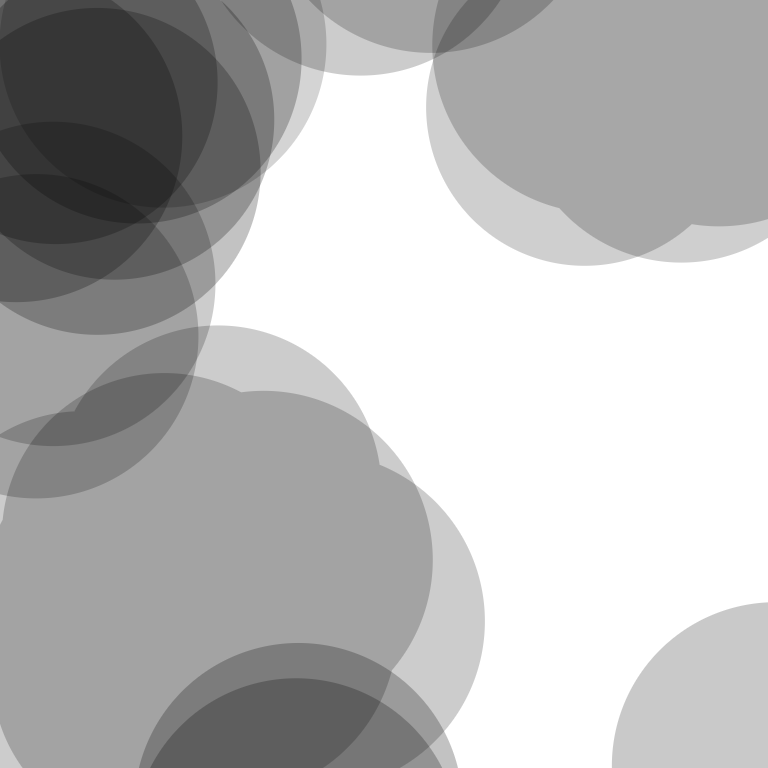
Reproduce this background procedurally as a Shadertoy shader.

```glsl
const int CLUSTERS = 8;
const float RADIUS = 0.213;         // typical disc radius
const float RADIUS_JITTER = 0.016;
const float OFFSET_JITTER = 0.02;
const float GOLDEN_ANGLE = 2.39996;
const float PHASE_STEP = 1.7;       // turns each cluster differently
const vec3 PAPER = vec3(1.0);

// Centre x, centre y, spread, tint of one layer
const vec4 PLACE[CLUSTERS] = vec4[CLUSTERS](
    vec4(0.12, 0.85, 0.11, 0.76),
    vec4(0.08, 0.60, 0.05, 0.80),
    vec4(0.24, 0.22, 0.18, 0.80),
    vec4(0.38, -0.08, 0.03, 0.76),
    vec4(0.84, 0.93, 0.11, 0.81),
    vec4(1.02, 0.00, 0.02, 0.79),
    vec4(0.50, 1.14, 0.06, 0.80),
    vec4(0.19, 0.96, 0.03, 0.83));

// Layers, discs merged in each layer
const ivec2 COUNT[CLUSTERS] = ivec2[CLUSTERS](
    ivec2(5, 1), ivec2(2, 1), ivec2(2, 5), ivec2(2, 1),
    ivec2(2, 3), ivec2(1, 1), ivec2(2, 1), ivec2(1, 1));

vec3 hash3(vec2 p) {
    vec3 q = fract(vec3(p.xyx) * vec3(0.1031, 0.1030, 0.0973) + 0.37);
    q += dot(q, q.yxz + 33.33);
    return fract((q.xxy + q.yzz) * q.zyx);
}

// Signed distance to one disc on the cluster's sunflower spiral
float discDistance(vec2 p, int cluster, int index) {
    vec4 place = PLACE[cluster];
    float total = float(COUNT[cluster].x * COUNT[cluster].y);
    float angle = GOLDEN_ANGLE * float(index) + PHASE_STEP * float(cluster);
    float reach = place.z * sqrt((float(index) + 0.5) / total);
    vec3 jitter = hash3(vec2(cluster, index)) - 0.5;
    vec2 centre = place.xy + reach * vec2(cos(angle), sin(angle))
                + OFFSET_JITTER * jitter.xy;
    return length(p - centre) - RADIUS - RADIUS_JITTER * jitter.z;
}

void mainImage(out vec4 fragColor, in vec2 fragCoord) {
    vec2 p = fragCoord / iResolution.xy;
    float pixel = 1.0 / iResolution.y;
    vec3 color = PAPER;

    for (int c = 0; c < CLUSTERS; c++) {
        ivec2 count = COUNT[c];
        for (int layer = 0; layer < count.x; layer++) {
            // Discs of one layer merge; layers darken each other
            float d = 1e3;
            for (int i = 0; i < count.y; i++) {
                d = min(d, discDistance(p, c, layer * count.y + i));
            }
            float cover = clamp(0.5 - d / pixel, 0.0, 1.0);
            color *= mix(1.0, PLACE[c].w, cover);
        }
    }
    fragColor = vec4(color, 1.0);
}
```
